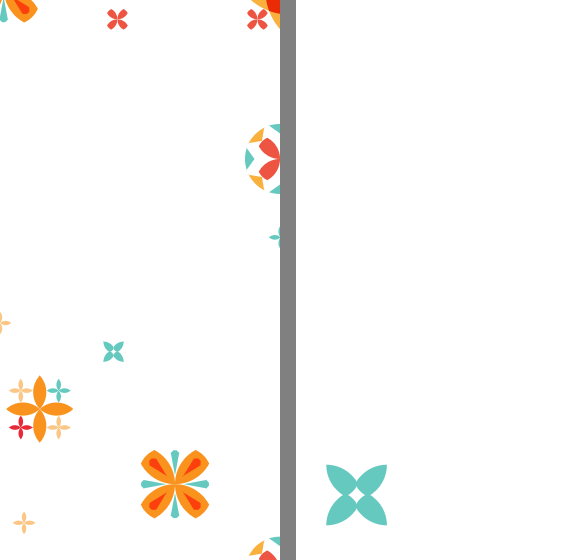
Left, the full canvas; right, a detail of the centre.
This pattern is drawn by a WebGL 1 fragment shader. Its source:

```glsl
precision highp float;
// Sparse geometric flowers on white: blossoms, four-leaf stars and medallions.
// Every motif folds the plane into one petal, built from circle intersections,
// and is painted in turn. The canvas is 384 units wide, with y pointing down.
uniform vec2 u_resolution;

const vec3 ORANGE = vec3(0.975, 0.575, 0.115);
const vec3 AMBER = vec3(0.98, 0.69, 0.24);
const vec3 PEACH = vec3(0.98, 0.78, 0.53);
const vec3 CORAL = vec3(0.93, 0.33, 0.26);
const vec3 VERMILION = vec3(0.99, 0.25, 0.05);
const vec3 CRIMSON = vec3(0.91, 0.16, 0.22);
const vec3 TEAL = vec3(0.40, 0.79, 0.75);

vec3 canvas = vec3(1.0);
float pixelSize;

void paint(float dist, vec3 color) {
  canvas = mix(canvas, color, clamp(0.5 - dist / pixelSize, 0.0, 1.0));
}

// Folds: x runs outward along the nearest arm, y is the distance off its axis
vec2 foldCross(vec2 p) {
  p = abs(p);
  return vec2(max(p.x, p.y), min(p.x, p.y));
}

vec2 foldDiagonal(vec2 p) {
  p = abs(p);
  return vec2(p.x + p.y, abs(p.x - p.y)) * 0.70711;
}

// Petal with a right-angled tip at the origin and a blunt, bulging far end
float petal(vec2 q, float size) {
  q /= size;
  float sides = length(q - vec2(37.5, -37.5)) - 53.03;
  float cap = length(q - vec2(19.5, 0.0)) - 36.0;
  return max(sides, cap) * size;
}

// Leaf pointed at both ends, 46 long and 18 wide at size 1
float leaf(vec2 q, float size) {
  return (length(q / size - vec2(23.0, -24.9)) - 33.9) * size;
}

// Kite from a thin inner tip to its widest place, then closing at the end
float kite(vec2 q, float tip, float wide, float halfWidth, float end) {
  vec2 inner = normalize(vec2(-halfWidth, wide - tip));
  vec2 outer = normalize(vec2(halfWidth, end - wide));
  return max(dot(q - vec2(tip, 0.0), inner), dot(q - vec2(end, 0.0), outer));
}

// Piece of a medallion rim with its point turned to the middle
float rimPiece(vec2 q) {
  return max(length(q) - 48.0, (q.y - 1.4 * (q.x - 35.0)) / 1.72);
}

void blossom(vec2 p) {
  vec2 diagonal = foldDiagonal(p);
  paint(petal(diagonal, 1.0), ORANGE);
  paint(max(kite(diagonal, 16.0, 43.0, 6.5, 50.0), diagonal.x - 47.5), VERMILION);
  vec2 arm = foldCross(p);
  paint(max(kite(arm, 12.0, 43.0, 5.8, 48.5), arm.x - 46.5), TEAL);
}

void medallion(vec2 p) {
  vec2 diagonal = foldDiagonal(p);
  paint(rimPiece(foldCross(p)), TEAL);
  paint(rimPiece(diagonal), AMBER);
  paint(petal(diagonal, 0.62), CORAL);
}

void main() {
  pixelSize = 384.0 / u_resolution.x;
  vec2 p = vec2(gl_FragCoord.x, u_resolution.y - gl_FragCoord.y) * pixelSize;

  // Motifs that occur twice
  for (int i = 0; i < 2; i++) {
    float k = float(i);
    blossom(p - mix(vec2(5.0, -16.0), vec2(240.0, 664.0), k));
    medallion(p - vec2(384.0, 218.0 + 566.0 * k));
    paint(petal(foldDiagonal(p - vec2(161.0 + 192.0 * k, 26.5)), 0.3), CORAL);
    vec2 star = p - mix(vec2(0.0, 443.0), vec2(33.0, 717.0), k);
    paint(leaf(foldCross(star), 0.335), PEACH);
  }

  // Large four-leaf star with a small one in each corner
  vec2 q = p - vec2(54.5, 561.0);
  paint(leaf(foldCross(q), 1.0), ORANGE);
  vec3 corner = q.x * q.y > 0.0 ? PEACH : (q.x > 0.0 ? TEAL : CRIMSON);
  if (q.x < 0.0 && q.y < 0.0) corner = PEACH;
  paint(leaf(foldCross(abs(q) - vec2(26.0, 25.3)), 0.35), corner);

  // Teal star at the right edge, and a teal flower with petals turned inward
  paint(leaf(foldCross(p - vec2(385.0, 325.5)), 0.35), TEAL);
  vec2 inward = foldDiagonal(p - vec2(155.7, 482.3));
  paint(petal(vec2(19.6 - inward.x, inward.y), 0.31), TEAL);

  // Two great petals crossing in the upper right corner
  float flat_ = length(p - vec2(397.0, -60.0)) - 80.0;
  float steep = length(p - vec2(444.0, -13.0)) - 80.0;
  paint(min(flat_, steep), AMBER);
  paint(max(flat_, steep), vec3(0.92, 0.17, 0.02));

  gl_FragColor = vec4(canvas, 1.0);
}
```
